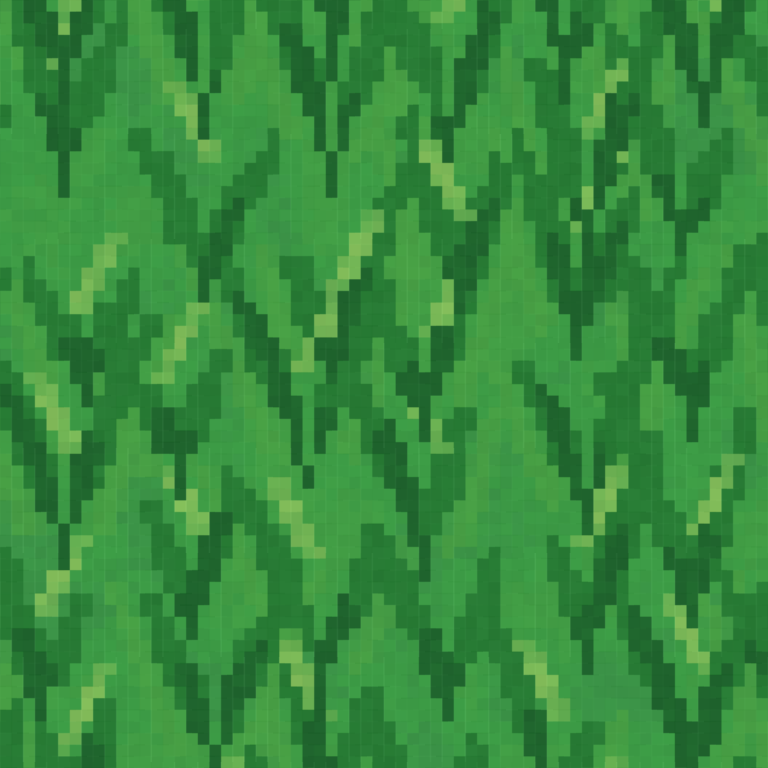
This texture is drawn by a WebGL 2 fragment shader. Its source:

```glsl
#version 300 es
precision highp float;
// Blocky meadow grass: dark V-shaped tufts with pale side blades and short
// bright glints. Tufts sit on a jittered brick lattice and are evaluated once
// per square cell, then neighbouring cells are blended across a thin edge.

uniform vec2 u_resolution;
out vec4 fragColor;

#define GRID 66.0            // cells across the canvas
#define TUFTS vec2(6.0, 5.0) // tufts across and up
#define BLADE_WIDTH 1.3      // half width of a blade, in cells
#define CORE_REACH 0.50      // part of a blade in deepest shade
#define RUN 2.0              // rows per step of a blade
#define GLINT_LENGTH 3.6     // half length of a glint, in cells
#define GLINT_SLOPE 0.5
#define GLINT_SHARE 0.85     // tufts that carry a glint
#define EDGE_SOFT 0.08       // blend between cells
#define SEAM_STRENGTH 0.032
#define GRAIN 0.025          // brightness change per cell

const vec3 DEEP   = vec3(0.120, 0.385, 0.175);
const vec3 SHADE  = vec3(0.150, 0.475, 0.200);
const vec3 MEADOW = vec3(0.235, 0.605, 0.270);
const vec3 COOL   = vec3(0.230, 0.565, 0.280);
const vec3 LEAF   = vec3(0.290, 0.625, 0.265);
const vec3 GLINT  = vec3(0.510, 0.735, 0.350);

float hash(vec2 p) {
    vec3 q = fract(vec3(p.xyx) * 0.1031);
    q += dot(q, q.yzx + 33.33);
    return fract((q.x + q.y) * q.z);
}

float noise(vec2 p) {
    vec2 i = floor(p), f = fract(p);
    f = f * f * (3.0 - 2.0 * f);
    return mix(mix(hash(i), hash(i + vec2(1, 0)), f.x),
               mix(hash(i + vec2(0, 1)), hash(i + vec2(1, 1)), f.x), f.y);
}

// Half width along a blade: one-cell root, full middle, slim end.
float bladeProfile(float t) {
    return mix(0.5, BLADE_WIDTH, smoothstep(0.14, 0.45, t))
         * (1.0 - 0.5 * smoothstep(0.6, 1.0, t));
}

// Both blades of a tuft; tone keeps x = shade, y = deep, z = pale blade.
void addTuft(vec2 d, vec2 seed, inout vec3 tone) {
    for (float side = -1.0; side < 2.0; side += 2.0) {
        vec2 key = seed + side * 7.3;
        float tall = mix(11.0, 24.0, hash(key + 1.7));
        float spread = tall * mix(0.22, 0.42, hash(key + 4.1));
        float reach = CORE_REACH + 0.6 * (hash(key + 8.9) - 0.5);
        float t = d.y / tall;
        if (t < 0.0 || t > 1.0) continue;

        float across = side * d.x - spread * pow(t, 1.5);
        float width = bladeProfile(t);
        float outer = 0.5 * smoothstep(0.2, 0.5, t);
        if (across > -width && across < width + outer) tone.x = 1.0;
        float core = width - 0.25 * smoothstep(0.3, 0.5, t);
        if (abs(across) < core && t < reach) tone.y = 1.0;
        float pale = abs(across - width - 1.9) - 1.4 * (1.0 - 0.5 * t);
        if (t > 0.15 && hash(key + 5.5) < 0.65)
            tone.z = max(tone.z, 1.0 - smoothstep(-0.6, 0.6, pale));
    }
}

// Short slanted stroke in the open part of a tuft.
float glint(vec2 d, vec2 seed, float grain) {
    if (hash(seed + 27.9) > GLINT_SHARE) return 0.0;
    float lean = hash(seed + 12.3) < 0.5 ? -1.0 : 1.0;
    vec2 q = d - vec2(lean * mix(0.0, 2.5, hash(seed + 15.1)),
                      mix(10.5, 15.5, hash(seed + 18.7)));
    float along = abs(q.y) / GLINT_LENGTH;
    float body = step(abs(q.x - lean * GLINT_SLOPE * q.y), 0.95) * step(along, 1.0);
    return body * (1.0 - 0.5 * along * along) * mix(0.65, 1.1, grain);
}

vec3 cellColor(vec2 cell) {
    vec2 p = cell + 0.5;
    vec2 pitch = GRID / TUFTS;
    float grain = hash(cell + 91.0);
    vec3 tone = vec3(0.0);
    float bright = 0.0;

    // Blades climb in short runs that start at another height per column
    float start = floor(RUN * hash(vec2(cell.x, 3.0)));
    vec2 stepped = vec2(p.x, (floor((cell.y + start) / RUN) + 0.5) * RUN - start);

    // Tufts rooted in this lattice cell, below it and beside it
    for (int i = -1; i <= 1; i++) {
        float column = floor(p.x / pitch.x) + float(i);
        float shift = 0.5 * mod(column, 2.0);
        float row = floor(p.y / pitch.y - shift);
        for (int j = -2; j <= 0; j++) {
            vec2 id = vec2(column, row + float(j));
            vec2 seed = id * 3.17 + 57.0;
            vec2 jitter = vec2(hash(seed), hash(seed + 23.0)) - 0.5;
            vec2 root = (id + 0.5 + vec2(0.0, shift) + jitter * vec2(0.44, 0.6)) * pitch;
            root.x = floor(root.x) + 0.5;
            addTuft(stepped - root + vec2(0.01, 0.0), seed, tone);
            bright = max(bright, glint(p - root, seed, grain));
        }
    }

    // Ground, pale blades, shaded blades, glints, then the deepest cores
    float patchy = noise(p * vec2(0.25, 0.15) + 40.0) + 0.3 * (grain - 0.5);
    vec3 col = mix(MEADOW, COOL, 0.8 * smoothstep(0.6, 0.9, patchy));
    col = mix(col, LEAF, max(0.8 * tone.z, 0.4 * smoothstep(0.4, 0.2, patchy)));
    col = mix(col, mix(SHADE, COOL, 0.2 * grain * grain), tone.x * step(bright, 0.0));
    col = mix(col, GLINT, min(bright, 1.0));
    col = mix(col, mix(DEEP, SHADE, 0.35 * grain * grain), tone.y);
    return col * (1.0 + GRAIN * (hash(cell + 7.0) - 0.5) * 2.0);
}

void main() {
    vec2 g = gl_FragCoord.xy / u_resolution * GRID - 0.5;
    vec2 cell = floor(g), f = fract(g);
    vec2 soft = max(vec2(EDGE_SOFT), 0.75 * GRID / u_resolution);
    vec2 w = smoothstep(0.5 - soft, 0.5 + soft, f);
    vec3 col = mix(mix(cellColor(cell), cellColor(cell + vec2(1, 0)), w.x),
                   mix(cellColor(cell + vec2(0, 1)), cellColor(cell + vec2(1, 1)), w.x), w.y);

    // Faint seams, stronger between columns than between rows
    vec2 seam = 1.0 - smoothstep(vec2(0.0), soft * 1.6, abs(f - 0.5));
    float vertical = seam.x * (hash(vec2(cell.x, floor(cell.y / 9.0))) - 0.2);
    float level = seam.y * (hash(cell + 31.0) - 0.6);
    col += SEAM_STRENGTH * (1.4 * vertical + 0.8 * level);
    fragColor = vec4(col, 1.0);
}
```
